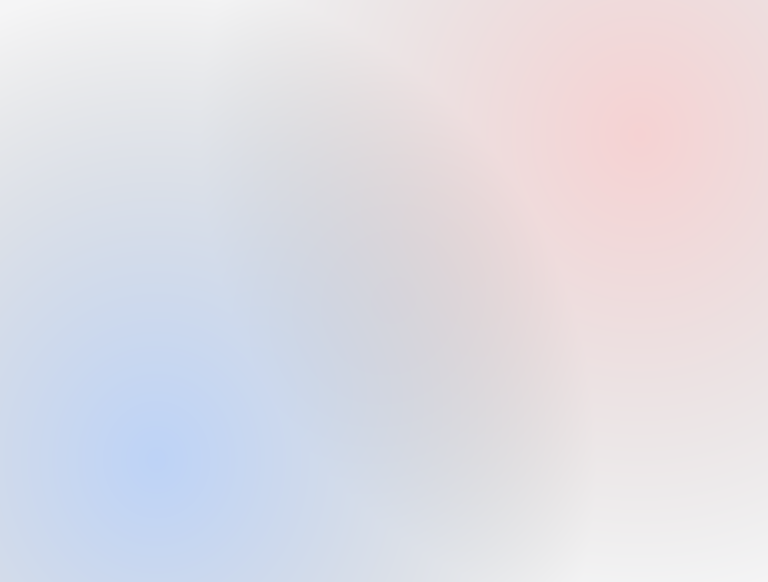
Give the GLSL for this background, as a WebGL 2 fragment shader.

```glsl
#version 300 es
precision highp float;
// A pale backdrop with two broad soft glows: blue at lower left, red at upper right.
// Each glow thins out and darkens with distance, so where the two overlap
// the middle turns into a muted grey band.

uniform vec2 u_resolution;
out vec4 fragColor;

const vec3 PAPER = vec3(0.962, 0.962, 0.965);
const vec3 BLUE = vec3(0.23, 0.51, 0.96);
const vec3 RED = vec3(0.95, 0.27, 0.27);
const vec2 GLOW_RADII = vec2(0.756, 0.825); // in canvas heights

// Lays one glow over the backdrop; its tint sinks to black as it fades.
vec3 addGlow(vec3 under, vec2 offset, vec2 radii, vec3 tint, float strength) {
    float reach = min(length(offset / radii), 1.0);
    vec3 shaded = tint * (1.0 - pow(reach, 1.5));
    return mix(under, shaded, strength * (1.0 - reach));
}

void main() {
    vec2 uv = gl_FragCoord.xy / u_resolution;
    vec2 aspect = vec2(u_resolution.x / u_resolution.y, 1.0);

    // Glow centres are fractions of the canvas
    vec2 fromBlue = (uv - vec2(0.204, 0.210)) * aspect;
    vec2 fromRed = (uv - vec2(0.833, 0.768)) * aspect;

    vec3 color = addGlow(PAPER, fromRed, GLOW_RADII, RED, 0.2);
    color = addGlow(color, fromBlue, GLOW_RADII, BLUE, 0.3);
    fragColor = vec4(color, 1.0);
}
```
